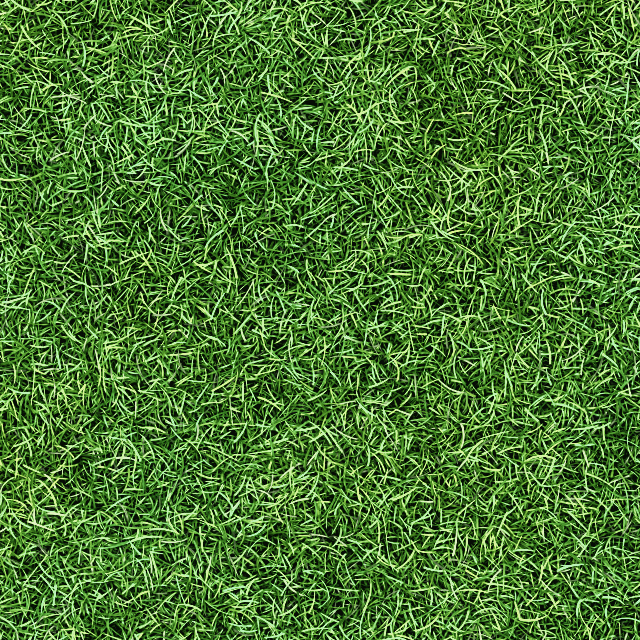
Give the GLSL for this texture, as a Shadertoy shader.

```glsl
// Dense lawn seen from above: many layers of thin, curved, tapering blades.
// Each layer is a rotated grid with one random blade per cell; upper layers are
// lighter and shade those beneath. A tone ramp turns the result into greens.

vec4 hash4(vec3 p) {
    vec4 q = fract(p.xyzx * vec4(0.1031, 0.1030, 0.0973, 0.1099));
    q += dot(q, q.wzxy + 33.33);
    return fract((q.xxyz + q.yzzw) * q.zywx);
}

float valueNoise(vec2 p, float seed) {
    vec2 cell = floor(p), f = fract(p);
    f = f * f * (3.0 - 2.0 * f);
    float a = hash4(vec3(cell, seed)).x;
    float b = hash4(vec3(cell + vec2(1, 0), seed)).x;
    float c = hash4(vec3(cell + vec2(0, 1), seed)).x;
    float d = hash4(vec3(cell + vec2(1, 1), seed)).x;
    return mix(mix(a, b, f.x), mix(c, d, f.x), f.y);
}

mat2 rotation(float angle) {
    float c = cos(angle), s = sin(angle);
    return mat2(c, s, -s, c);
}

// Tone 0 is the gap between blades, 1 is a sunlit tip
vec3 grassRamp(float tone) {
    float t = clamp(tone, 0.0, 1.0) * 4.0;
    vec3 color = mix(vec3(0.02, 0.05, 0.015), vec3(0.11, 0.28, 0.05), clamp(t, 0.0, 1.0));
    color = mix(color, vec3(0.26, 0.52, 0.13), clamp(t - 1.0, 0.0, 1.0));
    color = mix(color, vec3(0.49, 0.77, 0.30), clamp(t - 2.0, 0.0, 1.0));
    return mix(color, vec3(0.80, 0.95, 0.66), clamp(t - 3.0, 0.0, 1.0));
}

// Lays one grid of blades over the surface (x: tone, y: dryness, z: warmth)
void addLayer(inout vec3 surface, vec2 uv, float layer, float depth) {
    // Coarser grids carry longer blades of the same thickness
    float cells = 28.0 + mod(layer * 5.0, 17.0);
    float pixel = cells / iResolution.y;
    vec2 p = rotation(layer * 2.4) * uv * cells + layer * vec2(7.37, 3.71);
    vec2 home = floor(p);

    for (int j = -1; j <= 1; j++)
    for (int i = -1; i <= 1; i++) {
        vec2 cell = home + vec2(i, j);
        vec4 shape = hash4(vec3(cell, layer + 1.0));
        vec4 look = hash4(vec3(cell, layer + 51.0));

        // Blade space: x runs from root to tip, y across the bent spine
        vec2 q = rotation(shape.z * 6.2832) * (p - cell - shape.xy);
        float halfLength = mix(0.45, 0.93, shape.w);
        float bend = (look.x - 0.5) * 0.75;
        float along = q.x / halfLength * 0.5 + 0.5;
        float across = (q.y + bend * q.x * q.x) / sqrt(1.0 + 4.0 * bend * bend * q.x * q.x);
        float ends = smoothstep(0.0, 0.1, along) * (1.0 - smoothstep(0.8, 1.0, along));
        float width = cells * mix(0.0009, 0.0018, look.y) * (1.0 - 0.6 * along * along);

        // Narrow shadow to one side, then the blade itself
        float reach = abs(across + 0.0018 * cells) - width;
        float shadow = ends * (1.0 - smoothstep(0.0, 0.0035 * cells, reach));
        surface.x *= 1.0 - 0.22 * shadow;
        float cover = ends * clamp((width - abs(across)) / pixel + 0.5, 0.0, 1.0);
        float tone = 0.43 + 0.38 * depth + (look.z - 0.5) * 0.55 + (along - 0.5) * 0.2;
        float dry = smoothstep(0.92, 0.96, look.w);
        surface = mix(surface, vec3(tone, dry, fract(look.w * 7.0)), cover);
    }
}

void mainImage(out vec4 fragColor, in vec2 fragCoord) {
    vec2 uv = fragCoord / iResolution.y;

    // Dark ground with a few grey specks
    vec3 surface = vec3(0.16 + 0.2 * valueNoise(uv * 120.0, 201.0), 0.5, 0.5);

    const int LAYERS = 22;
    for (int k = 0; k < LAYERS; k++)
        addLayer(surface, uv, float(k), float(k) / float(LAYERS - 1));

    // Broad clumps and fine grain, then a steeper contrast
    float clumps = valueNoise(uv * 7.0, 202.0) * 0.5 + valueNoise(uv * 19.0, 203.0) * 0.5;
    float grain = valueNoise(uv * 250.0, 204.0);
    float tone = surface.x + (clumps - 0.5) * 0.13 + (grain - 0.5) * 0.14;
    tone = 0.49 + (tone - 0.51) * 1.65;

    // Hue shifts from cool to yellowish green, and greyed dry blades
    vec3 color = grassRamp(tone);
    float warmth = surface.z - 0.5 + (valueNoise(uv * 4.0, 205.0) - 0.5) * 0.5;
    color *= 1.0 + warmth * vec3(0.18, 0.0, -0.2);
    float light = dot(color, vec3(0.3, 0.6, 0.1));
    color = mix(color, light * vec3(1.0, 1.06, 0.94), surface.y * 0.7);

    fragColor = vec4(clamp(color, 0.0, 1.0), 1.0);
}
```
